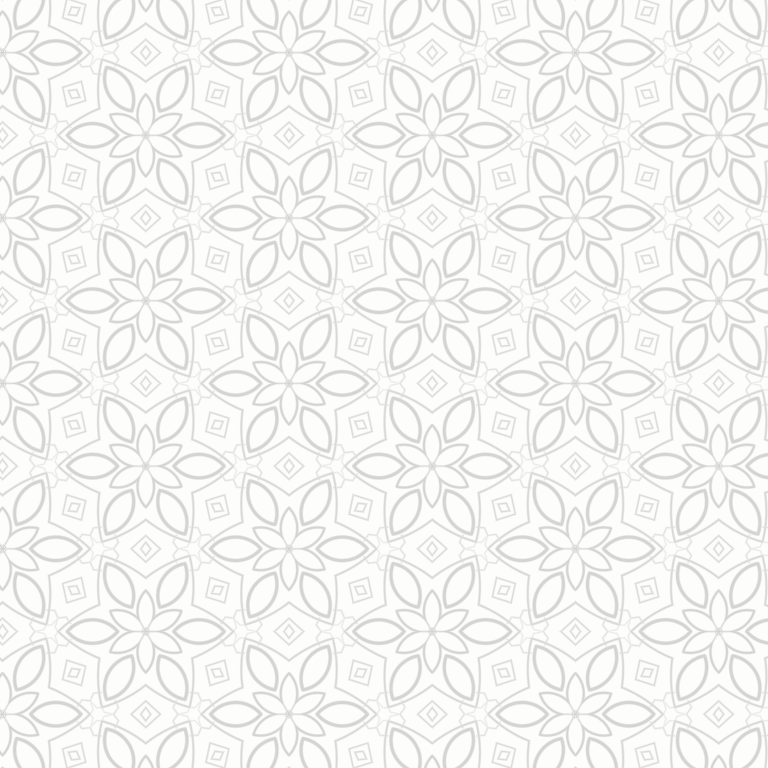
Write a three.js fragment shader that draws this pattern.

```glsl
varying vec2 vUv;

// Offset from the nearest flower centre on a hexagonal lattice of unit spacing
vec2 hexOffset(vec2 p) {
  vec2 size = vec2(1.732, 1.0);
  vec2 a = mod(p + 0.5 * size, size) - 0.5 * size;
  vec2 b = mod(p, size) - 0.5 * size;
  return dot(a, a) < dot(b, b) ? a : b;
}

// Signed distance to a pointed leaf lying along x
float lens(vec2 p, float halfLength, float halfWidth) {
  p = abs(p);
  float k = (halfLength * halfLength - halfWidth * halfWidth) / (2.0 * halfWidth);
  return (p.x - halfLength) * k > p.y * halfLength
    ? length(p - vec2(halfLength, 0.0))
    : length(p + vec2(0.0, k)) - k - halfWidth;
}

float segment(vec2 p, vec2 a, vec2 b) {
  vec2 ab = b - a;
  return length(p - a - ab * clamp(dot(p - a, ab) / dot(ab, ab), 0.0, 1.0));
}

float diamond(vec2 p, vec2 halfSize) {
  return (dot(abs(p), 1.0 / halfSize) - 1.0) / length(1.0 / halfSize);
}

float stroke(float d, float halfWidth) {
  return 1.0 - smoothstep(halfWidth - 0.006, halfWidth + 0.006, abs(d));
}

void main() {
  vec2 h = hexOffset((vUv - vec2(0.3763, 0.7161)) / 0.21536);

  // Fold six mirrored sectors into one 30 degree wedge
  float angle = abs(mod(atan(h.y, h.x + 1e-6) + 0.5236, 1.0472) - 0.5236);
  vec2 q = length(h) * vec2(cos(angle), sin(angle));

  // Axes toward the neighbouring flower and across it
  vec2 along = vec2(0.866, 0.5);
  vec2 across = vec2(0.5, -0.866);
  vec2 petal = vec2(dot(q, along), dot(q, across));
  vec2 cell = abs(petal - vec2(0.5, 0.0));

  // Inner six-petalled flower
  float ink = stroke(lens(petal - vec2(0.124, 0.0), 0.124, 0.05), 0.0075);
  ink = max(ink, 0.8 * stroke(segment(q, vec2(0.0), vec2(0.083, 0.0)), 0.005));
  ink = max(ink, 0.8 * stroke(length(q) - 0.02, 0.005));

  // Large leaf and the curved outline around it
  ink = max(ink, stroke(lens(q - vec2(0.322, 0.0), 0.152, 0.071), 0.0105));
  ink = max(ink, 0.9 * stroke(length(q - vec2(0.0067, -0.53)) - 0.744, 0.0065));

  // Nested diamonds between two flowers
  ink = max(ink, 0.85 * stroke(diamond(cell, vec2(0.08, 0.088)), 0.005));
  ink = max(ink, 0.85 * stroke(diamond(cell, vec2(0.04, 0.03)), 0.005));

  // Scalloped sides of the diamond's frame
  float side = min(segment(cell, vec2(0.0, 0.195), vec2(0.04, 0.165)),
                   segment(cell, vec2(0.04, 0.165), vec2(0.082, 0.185)));
  ink = max(ink, 0.65 * stroke(side, 0.005));

  // Faint star where three flowers meet
  float star = min(segment(q, vec2(0.53, 0.0), vec2(0.548, 0.026)),
                   segment(q, vec2(0.548, 0.026), vec2(0.532, 0.078)));
  ink = max(ink, 0.5 * stroke(star, 0.004));

  gl_FragColor = vec4(mix(vec3(0.993, 0.993, 0.988), vec3(0.83, 0.83, 0.82), ink), 1.0);
}
```
